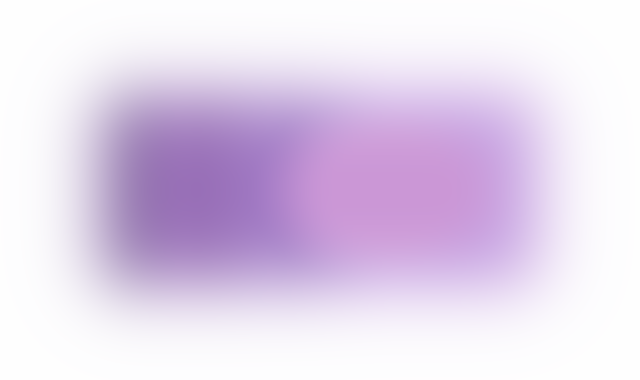
A Shadertoy shader for this background:

```glsl
// Soft blurred slab of light on white, running from plum through orchid to lavender.

const vec3 PAPER    = vec3(0.995, 0.995, 0.997);
const vec3 PLUM     = vec3(0.510, 0.380, 0.630);
const vec3 AMETHYST = vec3(0.592, 0.430, 0.715);
const vec3 VIOLET   = vec3(0.630, 0.475, 0.770);
const vec3 LAVENDER = vec3(0.755, 0.595, 0.870);
const vec3 ORCHID   = vec3(0.793, 0.588, 0.838);

// Smooth approximation of the error function
vec2 errorFunction(vec2 x) {
    x = clamp(x, -3.0, 3.0);
    return tanh(1.1284 * x + 0.1009 * x * x * x);
}

// Coverage of a centred box after a Gaussian blur of width sigma
float blurredBox(vec2 p, vec2 halfSize, float sigma) {
    float scale = 1.0 / (sigma * sqrt(2.0));
    vec2 cover = 0.5 * (errorFunction((p + halfSize) * scale)
                      - errorFunction((p - halfSize) * scale));
    return cover.x * cover.y;
}

// Elliptical glow: 1 inside, fading to 0 across the given softness
float softEllipse(vec2 p, vec2 center, vec2 radii, float softness) {
    float d = length((p - center) / radii);
    return 1.0 - smoothstep(1.0 - softness, 1.0 + softness, d);
}

// Horizontal colour ramp of the slab
vec3 slabColor(float x) {
    vec3 color = mix(PLUM, AMETHYST, smoothstep(-0.56, -0.34, x));
    color = mix(color, VIOLET, smoothstep(-0.34, -0.10, x));
    return mix(color, LAVENDER, smoothstep(-0.12, 0.22, x));
}

void mainImage(out vec4 fragColor, in vec2 fragCoord) {
    // Centred coordinates, one unit per canvas height
    vec2 p = (fragCoord - 0.5 * iResolution.xy) / iResolution.y;

    // Warm glow inside the right half
    float warmth = softEllipse(p, vec2(0.18, 0.0), vec2(0.26, 0.19), 0.45);
    vec3 color = mix(slabColor(p.x), ORCHID, warmth);

    // Blend the blurred slab over the paper
    float coverage = blurredBox(p, vec2(0.570, 0.248), 0.092);
    fragColor = vec4(mix(PAPER, color, coverage), 1.0);
}
```
